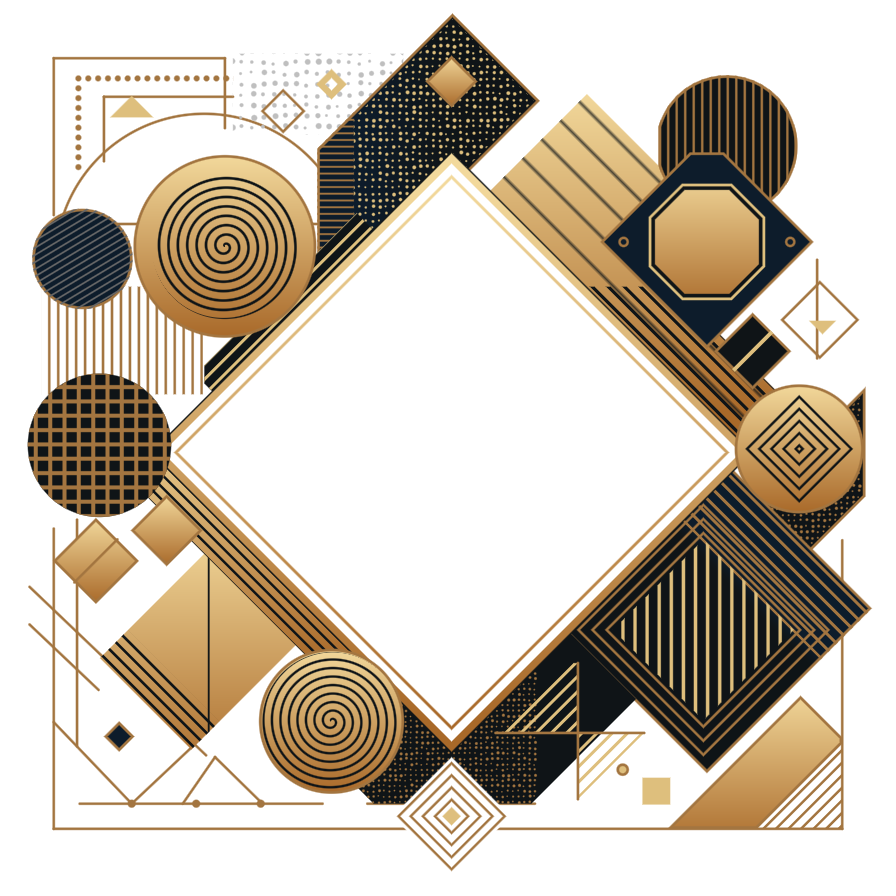
Reproduce this background procedurally as a Shadertoy shader.

```glsl
// Art deco frame: a white diamond ringed by gold and ink discs, tilted slabs and fine lines.
const vec3 INK = vec3(.06, .08, .09), NAVY = vec3(.05, .11, .17), PAPER = vec3(1);
const vec3 BRONZE = vec3(.64, .46, .25), PALE = vec3(.87, .75, .49);
vec2 p, t;  // position in percent of the canvas, and its diagonals (x+y, y-x)
vec3 col;
float aa;

// Distances
float box(vec2 q, vec4 r) { vec2 e = max(r.xy - q, q - r.zw); return max(e.x, e.y); }
float rect(float l, float b, float r, float h) { return box(p, vec4(l, b, r, h)); }
float slab(float l, float b, float r, float h) { return box(t, vec4(l, b, r, h)) * .7; }
float disc(float x, float y, float r) { return length(p - vec2(x, y)) - r; }
float diamond(float x, float y, float r) {
  vec2 q = abs(p - vec2(x, y));
  return (q.x + q.y - r) * .7;
}

// Paint
vec3 gold(float y, float r) {
  return mix(vec3(.95, .85, .61), vec3(.66, .41, .16), clamp(.5 + .5 * (y - p.y) / r, 0., 1.));
}
void fill(float d, vec3 c) { col = mix(col, c, clamp(.5 - d / aa, 0., 1.)); }
void edged(float d, vec3 c) { fill(d, BRONZE); fill(d + .3, c); }
void ring(float d) { fill(abs(d) - .14, BRONZE); }
void jewel(float x, float y, float r) { edged(diamond(x, y, r), gold(y, r)); }
void hatch(float d, float x, float gap, vec3 c) {
  fill(max(d, (abs(fract(x / gap) - .5) - .14) * gap), c);
}
void line(float ax, float ay, float bx, float by) {
  vec2 v = p - vec2(ax, ay), w = vec2(bx - ax, by - ay);
  ring(length(v - w * clamp(dot(v, w) / dot(w, w), 0., 1.)));
}
void speckle(float d, float cell, vec3 c) {
  vec2 id = floor(p / cell);
  vec3 h = fract(id.xyx * .1031);
  h += dot(h, h.yzx + 33.33);
  vec2 k = fract((h.xx + h.yz) * h.zy);
  fill(max(d, (length(fract(p / cell) - .35 - .3 * k) - .12 - .16 * k.x) * cell), c);
}
void spiralDisc(float x, float y, float r, float inner, float gap) {
  vec2 q = p - vec2(x, y);
  edged(length(q) - r, gold(y, r));
  hatch(length(q) - inner, length(q) + gap * atan(q.y, q.x) / 6.2832, gap, INK);
}

void thinLines() {
  // upper left
  line(6., 76., 6., 93.5); line(6., 93.5, 25.1, 93.5); line(25.1, 93.5, 25.1, 85.7);
  line(11.6, 82., 11.6, 89.2); line(11.6, 89.2, 26., 89.2);
  ring(max(disc(22.8, 70.7, 16.6), 75. - p.y));
  float rows = min(rect(8.2, 90.7, 26., 91.8), rect(8.2, 80.8, 9.3, 91.8));
  fill(max(length(fract((p - .5) / 1.1) - .5) - .3, rows), BRONZE);
  speckle(rect(26., 85., 45., 94.), 1.2, vec3(.75));
  fill(max(86.9 - p.y, diamond(14.7, 86.9, 2.4)), PALE);
  fill(abs(diamond(37., 90.6, 1.2)) - .35, PALE);
  ring(diamond(31.6, 87.6, 2.3));
  hatch(rect(4.7, 56., 23., 68.), p.x, 1., BRONZE);
  // lower frame and zigzag
  line(6., 41., 6., 7.5); line(6., 7.5, 94., 7.5); line(94., 7.5, 94., 39.7);
  line(8.6, 16.7, 8.6, 42.); line(8.9, 10.3, 36., 10.3); line(41., 10.3, 59.7, 10.3);
  line(6., 19.4, 14.7, 10.3); line(14.7, 10.3, 21.5, 16.7); line(20.4, 10.3, 24., 15.5);
  line(24., 15.5, 29.3, 10.3); line(3.3, 34.5, 23., 15.7); line(3.3, 30.3, 11., 23.);
  for (float i = 0.; i < 3.; i++) fill(disc(14.7 + 7.2 * i, 10.3, .45), BRONZE);
  edged(diamond(13.3, 17.8, 1.7), NAVY);
  edged(disc(69.5, 14.1, .7), PALE);
  fill(rect(71.7, 10.2, 74.8, 13.2), PALE);
  // right pendant
  ring(diamond(91.5, 64.3, 4.2)); line(91.2, 71., 91.2, 60.);
  fill(max(p.y - 64.2, diamond(91.8, 64.2, 1.5)), PALE);
}

void backSlabs() {
  // top: speckled band and striped runner
  float d = max(slab(105., 28.5, 149., 48.), 35.4 - p.x);
  edged(d, mix(NAVY, INK, smoothstep(38., 52., p.x)));
  speckle(max(d + .5, 39.5 - p.x), .75, PALE);
  hatch(max(d, p.x - 39.5), p.y, .75, BRONZE);
  jewel(50.4, 90.9, 2.9);
  d = max(slab(80., 32., 116., 36.4), 22.8 - p.x);
  fill(d, INK); hatch(d, t.y, 1.7, PALE);
  // top right: gold square and darkening runner
  d = min(slab(133., -3., 155., 24.), slab(133., -32., 143., 24.));
  fill(d, gold(72., 18.));
  fill(max(d, abs(fract(t.x / 4.2) - .5) - .03), INK);
  hatch(max(d, p.y - 68.), t.x, 1.8, INK);
  // right: speckled band and pinstriped square
  d = max(slab(126., -52., 153.5, -39.8), p.x - 96.6);
  edged(d, INK); speckle(d + .4, .65, BRONZE);
  d = slab(92.6, -65.2, 129.4, -33.);
  edged(d, mix(INK, NAVY, smoothstep(116., 119., t.x)));
  hatch(max(d, 118. - t.x), t.x, 1.7, BRONZE);
  d = diamond(78.5, 29.7, 10.8);
  for (float i = 0.; i < 3.; i++) ring(d - 1.1 * i);
  hatch(d + .5, p.x, 1.35, PALE);
  // bottom: ink wedge and striped sails
  d = max(slab(52., -49., 93., 0.), max(10.3 - p.y, 40. - p.x));
  fill(d, INK); speckle(max(d, p.x - 60.), .6, BRONZE);
  d = min(max(rect(55.3, 18.2, 64.5, 26.), t.y + 38.), max(rect(64.5, 10.8, 71.9, 18.2), -53.7 - t.y));
  hatch(d, t.y, 1.7, PALE);
  line(55.3, 18.2, 71.9, 18.2); line(64.5, 26., 64.5, 10.8);
  // lower right: gold strip and hatched corner
  float corner = max(7.5 - p.y, p.x - 94.);
  edged(max(slab(70., -77., 111.7, -67.), corner), gold(14., 9.));
  hatch(max(slab(84., -90., 112., -77.), corner), t.y, 1.4, BRONZE);
  // lower left: gold square, runner and jewels
  d = slab(37.7, -5., 62., 15.4);
  fill(d, gold(27., 14.)); hatch(max(d, t.x - 44.), t.x, 1.5, INK);
  fill(max(d, abs(p.x - 23.3) - .1), INK);
  d = slab(61., -20., 67., 32.);
  fill(d, gold(40., 14.)); hatch(d, t.x, 1.4, INK);
  jewel(18.6, 40.8, 4.); jewel(10.7, 37.4, 4.8); line(8.3, 35., 13.1, 39.8);
}

void frontShapes() {
  // white diamond with its double rim
  float d = diamond(50.4, 49.5, 33.4);
  vec3 rim = gold(49.5, 30.);
  fill(d - .15, INK); fill(d, rim); fill(d + .8, PAPER); fill(abs(d + 1.85) - .16, rim);
  // upper right: ribbed disc, octagon plaque, tile
  d = max(disc(81.1, 83.7, 7.9), 73.5 - p.x);
  edged(d, INK); hatch(d, p.x, .95, BRONZE);
  edged(max(diamond(78.9, 73., 11.9), p.y - 83.), NAVY);
  vec2 q = abs(p - vec2(78.9, 73));
  d = max(max(q.x, q.y), (q.x + q.y) * .7);
  fill(d - 6.5, PALE); fill(d - 6.2, INK); fill(d - 5.8, gold(73., 8.));
  ring(length(q - vec2(9.3, 0)) - .45);
  d = diamond(84., 60.8, 4.3);
  edged(d, INK); fill(max(d, abs(t.y + 23.2) - .3), PALE);
  // discs
  edged(disc(89.2, 49.9, 7.2), gold(49.9, 7.2));
  d = diamond(89.2, 49.9, 6.5); hatch(d, d, .95, INK);
  spiralDisc(25.1, 72.5, 10.2, 8.1, 1.05);
  spiralDisc(37., 19.5, 8.1, 7.7, .95);
  d = disc(9.2, 71.1, 5.6); edged(d, NAVY); hatch(d, p.y - p.x * .6, .8, vec3(.4));
  d = disc(11.1, 50.3, 8.); fill(d, INK);
  hatch(d, p.x, 1.6, BRONZE); hatch(d, p.y, 1.6, BRONZE);
  // bottom nested diamond
  d = diamond(50.4, 8.9, 6.6);
  fill(d, PAPER); hatch(d, d, .95, BRONZE); fill(d + 3.9, PALE);
}

void mainImage(out vec4 fragColor, in vec2 fragCoord) {
  p = 100. * fragCoord / iResolution.xy;
  t = vec2(p.x + p.y, p.y - p.x);
  aa = 130. / iResolution.y;
  col = PAPER;
  thinLines();
  backSlabs();
  frontShapes();
  fragColor = vec4(col, 1);
}
```
